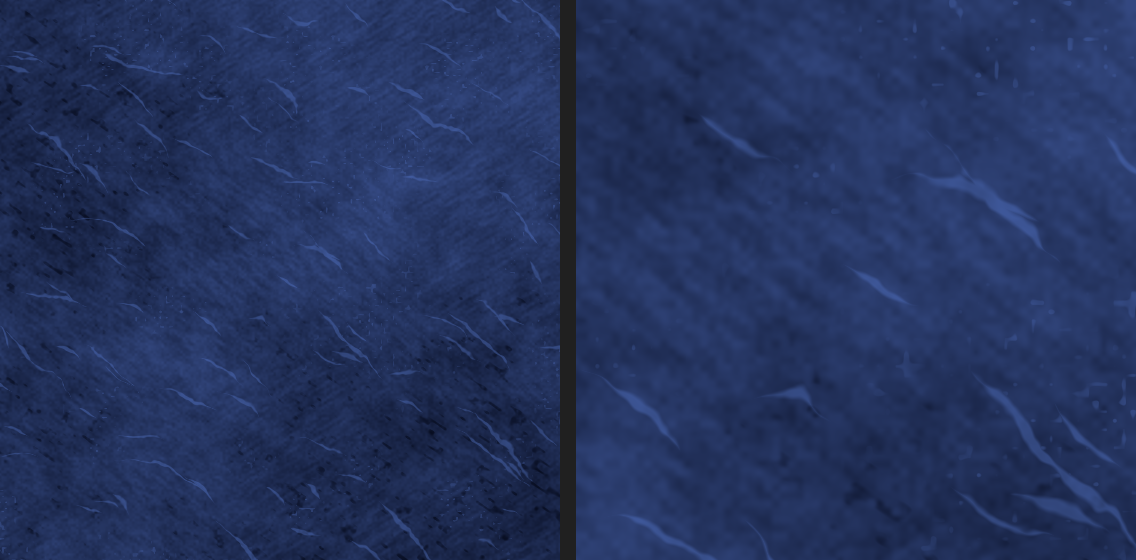
Left, the full canvas; right, a detail of the centre.
A WebGL 2 fragment shader for this texture:

```glsl
#version 300 es
precision highp float;
// Weathered navy surface with brushed grain, dark pits and pale broken veins.

#define DARK_BLUE vec3(0.08, 0.12, 0.24)
#define PALE_BLUE vec3(0.20, 0.28, 0.50)
#define VEIN_BLUE vec3(0.228, 0.32, 0.56)
#define BASE_TONE 0.47
#define CLOUD_CONTRAST 0.75
#define GRAIN_CONTRAST 0.30
#define VEIN_WIDTH 0.0042
#define VEIN_DENSITY 0.72
#define VEIN_OPACITY 0.85
#define EDGE_SOFTNESS 0.0016

uniform vec2 u_resolution;
out vec4 outColor;

float hash(vec2 p) {
  return fract(sin(dot(p, vec2(127.1, 311.7))) * 43758.5453);
}

float noise(vec2 p) {
  vec2 i = floor(p), f = fract(p);
  f = f * f * (3.0 - 2.0 * f);
  return mix(mix(hash(i), hash(i + vec2(1, 0)), f.x),
             mix(hash(i + vec2(0, 1)), hash(i + vec2(1, 1)), f.x), f.y);
}

vec2 rotate(vec2 p, float angle) {
  float c = cos(angle), s = sin(angle);
  return vec2(c * p.x - s * p.y, s * p.x + c * p.y);
}

float fbm(vec2 p) {
  float sum = 0.0, amplitude = 0.5;
  for (int i = 0; i < 5; i++) {
    sum += amplitude * noise(p);
    p = rotate(p, 0.6) * 2.03 + 17.3;
    amplitude *= 0.5;
  }
  return sum / 0.96875;
}

float patchAt(vec2 p, vec2 centre, float radius) {
  vec2 d = (p - centre) / radius;
  return exp(-dot(d, d));
}

// Scattered arcs falling to the right, tapered and broken by the ragged value
float veins(vec2 p, float cells, float reach, float width, float ragged, float seed) {
  vec2 cell = floor(p * cells);
  float cover = 0.0;
  for (int j = -1; j <= 1; j++) {
    for (int i = -1; i <= 1; i++) {
      vec2 id = cell + vec2(i, j);
      vec2 key = id + seed;
      vec2 centre = (id + vec2(hash(key), hash(key + 5.2))) / cells;
      float angle = mix(-0.95, -0.12, hash(key + 9.7));
      float halfLength = reach * mix(0.4, 1.0, hash(key + 13.1));
      float bend = mix(-0.08, 0.3, hash(key + 21.4));
      vec2 v = rotate(p - centre, -angle);
      float x = v.x / halfLength;
      float y = v.y + bend * halfLength * x * x;
      float taper = 1.5 * (1.0 - x * x) * mix(0.75, 1.15, hash(key + 31.9));
      float edge = abs(y) - width * (taper - 1.4 * ragged);
      float present = step(hash(key + 43.3), VEIN_DENSITY);
      cover = max(cover, present * (1.0 - smoothstep(-EDGE_SOFTNESS, EDGE_SOFTNESS, edge)));
    }
  }
  return cover;
}

void main() {
  vec2 p = gl_FragCoord.xy / u_resolution;

  // Broad shading
  float shade = 0.16 * patchAt(p, vec2(0.75, 0.85), 0.35)
              + 0.14 * patchAt(p, vec2(0.10, 0.12), 0.30)
              - 0.34 * patchAt(p, vec2(0.95, 0.13), 0.26)
              - 0.14 * patchAt(p, vec2(0.24, 0.76), 0.24);
  float cloud = fbm(p * 4.0 + 3.7);
  float mottle = fbm(p * 19.0 + 8.1);
  float tone = BASE_TONE + shade + CLOUD_CONTRAST * (cloud - 0.5) + 0.55 * (mottle - 0.5);

  // Brushed grain in two crossing directions
  float rising = noise(rotate(p, -0.55) * vec2(42.0, 170.0));
  float falling = noise(rotate(p, 0.65) * vec2(50.0, 150.0) + 31.0);
  float brush = mix(falling, rising, smoothstep(0.35, 0.65, noise(p * 3.5 + 12.0)));
  float grain = noise(p * 210.0);
  tone += GRAIN_CONTRAST * (brush - 0.5) + 0.22 * (grain - 0.5);

  // Small dark pits gathered in the shadows
  float shadow = 1.0 - smoothstep(0.22, 0.48, tone - 0.3 * (brush - 0.5));
  float pits = smoothstep(0.72, 0.92, noise(rotate(p, 0.6) * vec2(65.0, 120.0) + 71.0));
  tone -= 0.38 * pits * shadow;

  // Pale veins and flecks around them
  vec2 wobble = vec2(noise(p * 17.0 + 2.0), noise(p * 17.0 + 40.0)) - 0.5;
  vec2 q = p + 0.022 * wobble + 0.004 * (noise(p * 75.0) - 0.5);
  float ragged = 0.55 * noise(p * 48.0 + 6.0) + 0.45 * noise(p * 160.0 + 19.0);
  float cover = veins(q, 5.0, 0.13, VEIN_WIDTH, ragged, 3.0);
  cover = max(cover, veins(q, 10.0, 0.058, VEIN_WIDTH * 0.75, ragged, 57.0));
  float cluster = smoothstep(0.48, 0.72, fbm(p * 11.0 + 26.0));
  float flecks = smoothstep(0.80, 0.92, noise(p * 185.0 + 90.0)) * cluster;
  cover = max(cover, 0.75 * flecks);

  vec3 color = mix(DARK_BLUE, PALE_BLUE, clamp(tone, -0.5, 1.0));
  vec3 veinColor = VEIN_BLUE * (0.86 + 0.28 * clamp(tone, 0.0, 1.0));
  color = mix(color, veinColor, VEIN_OPACITY * cover);
  outColor = vec4(max(color, 0.0), 1.0);
}
```
